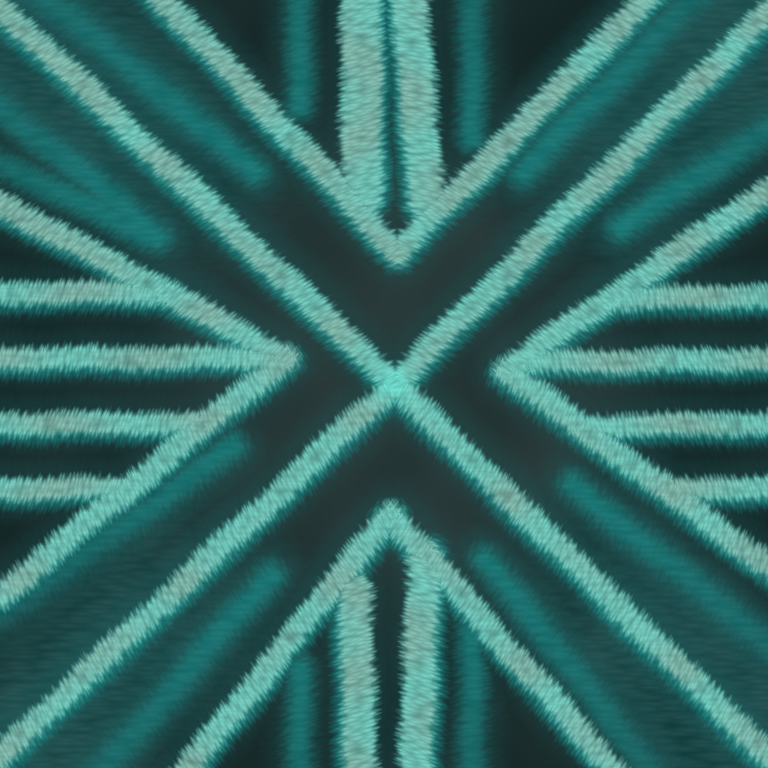
Write a WebGL 1 fragment shader that draws this pattern.

```glsl
precision highp float;
uniform vec2 u_resolution;

float core = 0.0;
float glow = 0.0;
float halo = 0.0;
float grain = 0.5;

vec2 hash2(vec2 cell) {
  return fract(sin(vec2(dot(cell, vec2(127.1, 311.7)), dot(cell, vec2(269.5, 183.3)))) * 4375.85);
}

// Distance to the nearest scattered feature point
float cellular(vec2 p) {
  vec2 cell = floor(p);
  float nearest = 1.0;
  for (int y = -1; y <= 1; y++) {
    for (int x = -1; x <= 1; x++) {
      vec2 neighbour = cell + vec2(float(x), float(y));
      nearest = min(nearest, length(neighbour + hash2(neighbour) - p));
    }
  }
  return nearest;
}

// Fuzzy stroke with crosswise bristles; chalk 0 leaves only a soft teal wash
void stroke(vec2 p, vec2 a, vec2 b, float width, float chalk) {
  vec2 dir = normalize(b - a);
  vec2 rel = p - a;
  float along = dot(rel, dir);
  vec2 offset = rel - dir * clamp(along, 0.0, length(b - a));
  float dist = length(offset);
  if (dist > 0.09) return;
  vec2 normal = vec2(-dir.y, dir.x);
  normal *= normal.y < 0.0 ? -1.0 : 1.0;
  float across = dot(rel, normal);
  float bristle = cellular(vec2(along * 210.0 + across * 60.0, across * 60.0));
  float fray = (bristle - 0.45) * 0.009;
  float body = chalk * (1.0 - smoothstep(width - 0.009, width + 0.006, dist + fray));
  if (body > core) grain = bristle;
  core = max(core, body);
  float under = length(offset + normal * 0.006 * chalk) + fray;
  float softness = mix(0.017, 0.008, chalk);
  float fade = mix(0.9 - 0.9 * max(along, 0.0), 0.95, chalk);
  glow = max(glow, fade * (1.0 - smoothstep(width - softness, width + 0.013, under)));
  halo = max(halo, 1.0 - smoothstep(width, width + 0.042, dist + fray));
}

void chevron(vec2 p, vec2 tip, vec2 endA, vec2 endB) {
  stroke(p, tip, endA, 0.0165, 1.0);
  stroke(p, tip, endB, 0.0165, 1.0);
}

void wash(vec2 p, vec2 a, vec2 b) {
  stroke(p, a, b, 0.0185, 0.0);
}

void main() {
  vec2 p = gl_FragCoord.xy / u_resolution;
  vec2 center = vec2(0.514, 0.501);
  vec2 c = p - center;
  vec2 warped = p + 0.0015 * vec2(sin(p.y * 47.0), sin(p.x * 41.0));

  // Crossing arms
  chevron(warped, center, vec2(-0.03, 1.02), vec2(1.03, 1.014));
  chevron(warped, center, vec2(-0.03, -0.012), vec2(1.03, -0.013));

  // Chevrons facing the crossing
  chevron(warped, vec2(0.518, 0.672), vec2(0.196, 1.02), vec2(0.86, 1.02));
  chevron(warped, vec2(0.372, 0.535), vec2(-0.03, 0.752), vec2(-0.03, 0.2));
  chevron(warped, vec2(0.658, 0.518), vec2(1.03, 0.773), vec2(1.03, 0.242));
  chevron(warped, vec2(0.508, 0.331), vec2(0.229, -0.02), vec2(0.815, -0.02));

  // Horizontal bars end on the side chevrons
  for (int i = 0; i < 4; i++) {
    float left = 0.619 - 0.085 * float(i);
    float right = 0.611 - 0.083 * float(i);
    float leftTip = 0.374 - abs(left - 0.535) * (left > 0.535 ? 1.84 : 1.22);
    float rightTip = 0.655 + abs(right - 0.518) * (right > 0.518 ? 1.49 : 1.37);
    stroke(warped, vec2(leftTip, left), vec2(-0.03, left), 0.015, 1.0);
    stroke(warped, vec2(rightTip, right), vec2(1.03, right + 0.005), 0.015, 1.0);
  }

  // Broad uprights
  stroke(warped, vec2(0.471, 0.745), vec2(0.471, 1.03), 0.028, 1.0);
  stroke(warped, vec2(0.555, 0.74), vec2(0.531, 1.03), 0.025, 1.0);
  stroke(warped, vec2(0.462, 0.23), vec2(0.471, -0.03), 0.023, 1.0);
  stroke(warped, vec2(0.552, 0.275), vec2(0.54, -0.03), 0.023, 1.0);

  // Teal washes between the arms
  for (int i = 0; i < 2; i++) {
    float x = 0.39 + 0.225 * float(i);
    wash(warped, vec2(x, 0.86 - 0.04 * float(i)), vec2(x, 1.03));
    wash(warped, vec2(x, 0.13 + 0.05 * float(i)), vec2(x, -0.03));
  }
  wash(warped, vec2(0.33, 0.778), vec2(0.04, 1.02));
  wash(warped, vec2(0.206, 0.692), vec2(-0.03, 0.885));
  wash(warped, vec2(0.19, 0.696), vec2(-0.03, 0.8));
  wash(warped, vec2(0.68, 0.775), vec2(0.92, 1.02));
  wash(warped, vec2(0.81, 0.705), vec2(1.03, 0.85));
  wash(warped, vec2(0.305, 0.42), vec2(-0.03, 0.18));
  wash(warped, vec2(0.352, 0.252), vec2(0.12, -0.02));
  wash(warped, vec2(0.632, 0.272), vec2(0.86, -0.02));
  wash(warped, vec2(0.745, 0.368), vec2(1.03, 0.14));

  // Dark ground, teal toward the corners, darkest between the bars
  float radius = length(c);
  float wedge = smoothstep(0.08, 0.25, abs(abs(c.x) - abs(c.y)));
  float corner = smoothstep(0.18, 0.5, radius) * (1.0 - wedge);
  float cloud = sin(p.x * 19.0 + sin(p.y * 23.0)) * sin(p.y * 17.0 + sin(p.x * 29.0));
  float hairs = cellular(vec2(p.x * 28.0 + p.y * 9.0, p.y * 150.0)) - 0.45;
  vec3 ground = mix(vec3(0.15, 0.215, 0.215), vec3(0.09, 0.16, 0.16), smoothstep(0.2, 0.4, radius));
  ground += 0.014 * cloud;
  ground = mix(ground, vec3(0.12, 0.3, 0.3) + 0.02 * cloud - 0.08 * hairs, corner * 0.9);

  // Layer halo, teal and chalk
  float haloReach = mix(0.35, 0.6, smoothstep(0.1, 0.4, radius)) * (1.0 - 0.45 * wedge);
  vec3 color = mix(ground, vec3(0.12, 0.34, 0.34), halo * haloReach);
  color = mix(color, vec3(0.1, 0.5, 0.49) - 0.07 * hairs, glow * 0.9);
  float warmth = 0.5 + 0.5 * sin(p.x * 31.0 + 2.0 * sin(p.y * 27.0));
  vec3 chalkColor = mix(vec3(0.44, 0.76, 0.71), vec3(0.5, 0.7, 0.65), warmth);
  chalkColor *= 1.1 - 0.27 * grain - 0.12 * hairs;
  color = mix(color, chalkColor, core * 0.93);
  color += vec3(0.0, 0.1, 0.09) * exp(-radius * radius * 2000.0);
  gl_FragColor = vec4(color, 1.0);
}
```
